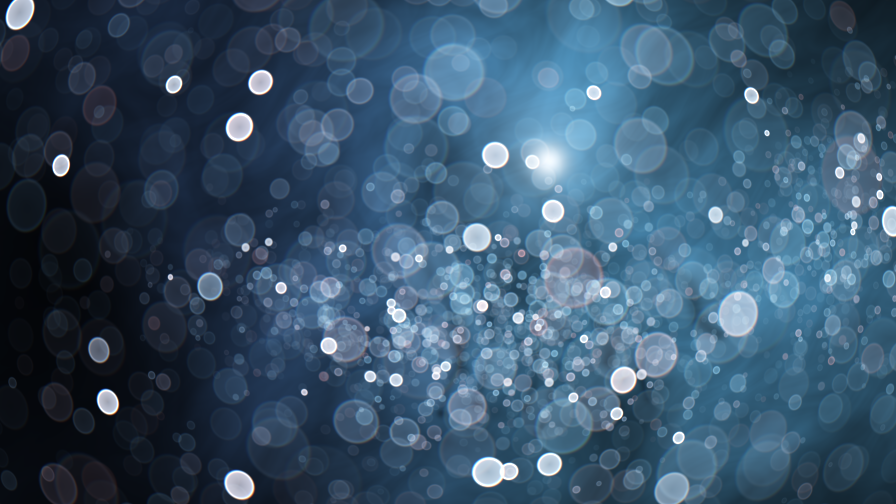
Give the GLSL for this background, as a Shadertoy shader.

```glsl
// Cold blue bokeh: tilted lens discs over a smoky, unevenly lit backdrop.

vec4 hash4(vec3 p) {
    vec4 q = fract(p.xyzx * vec4(.1031, .1030, .0973, .1099));
    q += dot(q, q.wzxy + 33.33);
    return fract((q.xxyz + q.yzzw) * q.zywx);
}

// Soft elliptical pool of light
float pool(vec2 p, vec2 centre, vec2 size) {
    vec2 q = (p - centre) / size;
    return exp(-dot(q, q));
}

// Layered, warped sines, roughly -1 to 1
float smoke(vec2 p) {
    float sum = 0., amp = .5;
    for (int i = 0; i < 5; i++) {
        p += .55 * sin(p.yx * 1.3 + vec2(1.7, 4.1));
        sum += amp * sin(p.x + .8) * cos(p.y);
        p = mat2(.8, .6, -.6, .8) * p * 1.75 + 2.3;
        amp *= .62;
    }
    return sum;
}

float lightField(vec2 p) {
    float light = .035
        + .48 * pool(p, vec2(1.1, .82), vec2(.43, .42))
        + .42 * pool(p, vec2(1.42, .28), vec2(.46, .38))
        + .25 * pool(p, vec2(.78, .22), vec2(.36, .42))
        + .16 * pool(p, vec2(.4, .85), vec2(.42, .35))
        + .16 * pool(p, vec2(1.75, .62), vec2(.25, .4));
    return light * (1. - .75 * pool(p, vec2(.08, .45), vec2(.16, .3)));
}

// Where the small sparkles gather
float sparkleZone(vec2 p) {
    return clamp(pool(p, vec2(1.02, .34), vec2(.36, .19))
        + .8 * pool(p, vec2(1.66, .56), vec2(.17, .24))
        + .35 * pool(p, vec2(.5, .42), vec2(.25, .13)), 0., 1.);
}

// Disc with a bright rim, its colour channels slightly displaced
vec3 lensDisc(vec2 q, vec2 centre, float radius, float rimGain) {
    vec2 away = centre - vec2(.89, .5);
    float reach = length(away);
    vec2 dir = away / max(reach, .001);
    q += dir * dot(q, dir) * .5 * reach * reach;
    vec2 fringe = vec2(.035, -.025) * radius;
    vec3 d = vec3(length(q - fringe), length(q), length(q + fringe));
    float soft = max(.0022, .05 * radius) + .4 / iResolution.y;
    vec3 fill = 1. - smoothstep(radius - soft, radius + soft, d);
    vec3 rim = (d - radius * .94) / (.05 * radius + .0012);
    return fill * (.72 + .2 * d / radius) + rimGain * exp(-rim * rim);
}

// Thin blurred stems fanning out of the lower middle
float stems(vec2 p) {
    float shade = 0.;
    for (int i = 0; i < 9; i++) {
        vec4 h = hash4(vec3(i, 3, 8));
        vec2 a = vec2(.78 + .65 * h.x, .14 + .2 * h.y);
        vec2 b = vec2(.22 * (h.z - .6), .16 + .18 * h.w);
        float t = clamp(dot(p - a, b) / dot(b, b), 0., 1.);
        float d = length(p - a - b * t + .008 * sin(t * 9. + h.x * 6.));
        shade += .4 * exp(-d * d / (.00006 + .0002 * h.y)) * (1. - .7 * t);
    }
    return min(shade, .65);
}

void mainImage(out vec4 fragColor, in vec2 fragCoord) {
    vec2 p = fragCoord / iResolution.y;

    // Backdrop with broad clouds and finer slanted wisps
    float clouds = smoke(p * 5.5 + 1.);
    float wisps = smoke(mat2(.8, -.6, .6, .8) * p * vec2(9., 20.));
    float light = lightField(p + .04 * clouds);
    light *= 1. + .38 * clouds + .2 * wisps;
    vec3 hue = mix(vec3(.4, .64, 1.), vec3(.4, .77, .99), smoothstep(.3, 1.2, p.x));
    vec3 col = hue * light + vec3(.008, .012, .02);
    col *= 1. - stems(p);

    // Disc layers, from large and faint to small and bright
    for (int layer = 0; layer < 10; layer++) {
        float fineness = float(layer) / 9.;
        float size = .2 * pow(.107, fineness);
        vec2 shift = vec2(.37, .61) * float(layer);
        vec2 cell = floor(p / size + shift);
        for (int n = 0; n < 9; n++) {
            vec2 id = cell + vec2(n % 3 - 1, n / 3 - 1);
            vec4 h = hash4(vec3(id + 40., layer * 13 + 5));
            vec4 g = hash4(vec3(id + 90., layer * 7 + 2));
            vec2 centre = (id + .1 + .8 * h.xy - shift) * size;
            float zone = sparkleZone(centre);
            float chance = mix(.85, .75 * zone, smoothstep(.15, .65, fineness));
            if (g.x > chance) continue;

            float radius = size * mix(.2, .4, h.z);
            float glow = .07 + (.2 + .35 * fineness) * pow(h.w, 3.);
            glow *= .3 + 1.1 * min(lightField(centre) + .4 * zone, 1.);
            float blaze = step(.965, h.w) * smoothstep(.1, .35, fineness);
            glow = mix(glow, .95, blaze);
            vec3 tint = mix(vec3(.5, .75, .95), vec3(.95, .78, .9), g.y * g.y);
            tint = mix(tint, vec3(.95, .5, .48), step(.94, g.z) * .8);
            tint = mix(tint, vec3(.95, .95, 1.), blaze * .8);
            vec3 disc = lensDisc(p - centre, centre, radius, .15 + .6 * g.w);
            col += glow * tint * disc * max(1. - col, 0.);
        }
    }

    // Hot spot and its halo
    float halo = .85 * pool(p, vec2(1.09, .68), vec2(.036)) + .2 * pool(p, vec2(1.09, .7), vec2(.13));
    col += vec3(.9, .93, 1.) * halo * max(1. - col, 0.);

    fragColor = vec4(clamp(col, 0., 1.), 1.);
}
```
